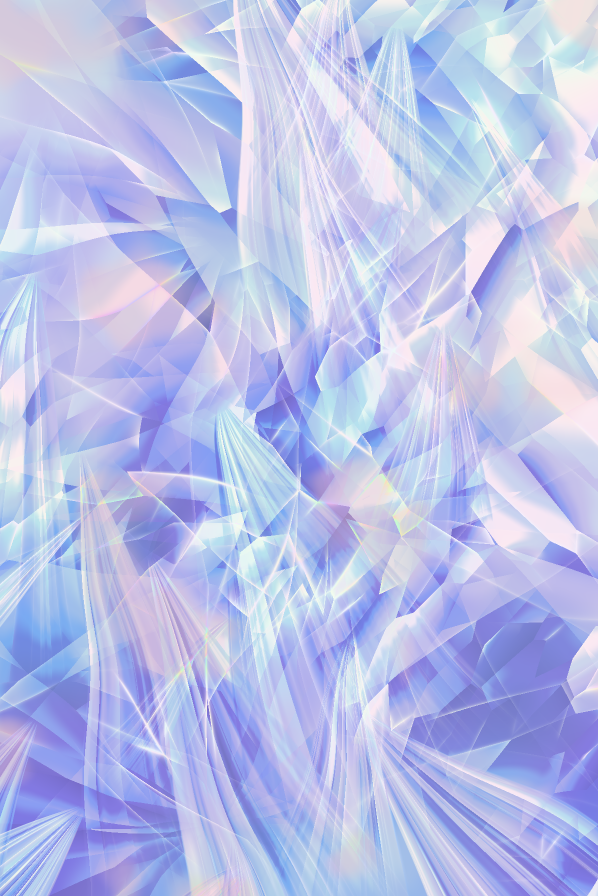
Reproduce this texture procedurally as a Shadertoy shader.

```glsl
// Crumpled holographic foil: pinched shards, fanned pleats and pastel glints.
const float TAU = 6.2831853;
const vec3 INDIGO = vec3(0.48, 0.51, 0.88);
const vec3 AZURE = vec3(0.52, 0.65, 0.94);
const vec3 PERIWINKLE = vec3(0.65, 0.71, 0.92);
const vec3 LAVENDER = vec3(0.73, 0.78, 0.92);
const vec3 ICE = vec3(0.76, 0.86, 0.93);
const vec3 PEARL = vec3(0.94, 0.94, 0.95);
const vec3 BLUSH = vec3(0.95, 0.78, 0.80);

float hash(vec2 p) {
    return fract(sin(dot(p, vec2(127.1, 311.7))) * 43758.5453);
}

vec2 hash2(vec2 p) {
    return vec2(hash(p), hash(p + 41.3));
}

float noise(vec2 p) {
    vec2 i = floor(p), f = fract(p);
    f = f * f * (3.0 - 2.0 * f);
    return mix(mix(hash(i), hash(i + vec2(1, 0)), f.x),
               mix(hash(i + vec2(0, 1)), hash(i + vec2(1, 1)), f.x), f.y);
}

float fbm(vec2 p) {
    return 0.55 * noise(p) + 0.3 * noise(p * 2.1 + 5.2) + 0.15 * noise(p * 4.3 + 9.7);
}

vec3 spectrum(float t) {
    return 0.5 + 0.5 * cos(TAU * (t + vec3(0.0, 0.33, 0.67)));
}

// Tone 0..1 to foil colour, dark folds to bright sheen
vec3 foilRamp(float t) {
    vec3 c = mix(INDIGO, AZURE, smoothstep(0.03, 0.15, t));
    c = mix(c, PERIWINKLE, smoothstep(0.15, 0.3, t));
    c = mix(c, LAVENDER, smoothstep(0.3, 0.5, t));
    c = mix(c, ICE, smoothstep(0.5, 0.7, t));
    return mix(c, PEARL, smoothstep(0.72, 0.9, t));
}

// Voronoi cell: offset to its centre, distance to its edge, random id
vec4 facet(vec2 q) {
    vec2 cell = floor(q), near = vec2(0.0), next = vec2(0.0);
    float d1 = 9.0, d2 = 9.0, id = 0.0;
    for (int j = -1; j <= 1; j++)
    for (int i = -1; i <= 1; i++) {
        vec2 g = cell + vec2(i, j);
        vec2 o = g + hash2(g) - q;
        float d = dot(o, o);
        if (d < d1) {
            d2 = d1; next = near;
            d1 = d; near = o; id = hash(g + 7.3);
        } else if (d < d2) {
            d2 = d; next = o;
        }
    }
    return vec4(near, (d2 - d1) / (2.0 * max(length(next - near), 0.01)), id);
}

// A film is (tone, spectral phase, glint); lay one facet on it, lit on one side
vec3 layFacet(vec3 film, vec4 s, float cover, float edge, float spark) {
    vec2 slope = vec2(cos(s.w * 40.0), sin(s.w * 40.0));
    float tone = s.w + 0.8 * dot(s.xy, slope);
    float lit = smoothstep(0.1, 0.8, dot(s.xy, slope) / (length(s.xy) + 0.001));
    film.x = mix(film.x, tone, cover * (0.25 + 0.65 * fract(s.w * 7.0)));
    film.y += 0.25 * cover * s.w;
    film.z += cover * spark * lit * exp(-edge / 0.0013);
    return film;
}

// Slender shards in log-polar space, shrinking towards a pinch point
vec3 addShards(vec3 film, vec2 p, vec2 pole, vec2 density, float seed) {
    vec2 d = p - pole;
    float r = length(d) + 0.004;
    vec4 s = facet(vec2(log(r) * density.x, atan(d.y, d.x) * density.y) + seed * 17.0);
    float cover = smoothstep(0.01, 0.07, r) * exp(-8.0 * r * r)
                * smoothstep(0.3, 0.55, noise(p * 4.0 + seed * 5.0));
    float spark = 1.8 * smoothstep(0.4, 0.75, noise(p * 9.0 + seed * 3.0));
    return layFacet(film, s, cover, s.z * r / density.y, spark);
}

// Straight pleats spreading from an apex, each a gradient with one crisp edge
vec3 addFan(vec3 film, vec2 p, vec2 apex, float heading, float spread, float reach, float seed) {
    vec2 d = p - apex, axis = vec2(cos(heading), sin(heading));
    float r = length(d);
    float a = atan(axis.x * d.y - axis.y * d.x, dot(axis, d));
    float cover = smoothstep(spread, spread - 0.01, abs(a)) * smoothstep(0.01, 0.05, r)
                * (1.0 - smoothstep(0.4 * reach, reach, r));
    float x = a * 18.0 + 1.3 * noise(vec2(a * 14.0, seed)) + seed * 31.0;
    float id = floor(x), f = x - id;
    float fold = mix(hash(vec2(id, 1.7)), hash(vec2(id, 6.2)), f);
    float fine = noise(vec2(x * 3.7, r * 3.0 + seed));
    float edge = min(f * r / 20.0, (spread - abs(a)) * r);
    float spark = smoothstep(0.3, 0.7, noise(p * 7.0 + seed));
    float ridge = pow(1.0 - abs(2.0 * fine - 1.0), 12.0);
    film.x = mix(film.x, 0.1 + 0.95 * fold + 0.5 * (fine - 0.5), 0.72 * cover);
    film.y += 0.3 * cover * fold;
    film.z += cover * spark * (1.5 * hash(vec2(id, 3.1)) * exp(-max(edge, 0.0) / 0.0016) + 0.55 * ridge);
    return film;
}

// Small slivers gathered in patches
vec3 addCrinkles(vec3 film, vec2 p, vec2 scale, float angle, float seed) {
    float c = cos(angle), s = sin(angle);
    vec4 f = facet(mat2(c, s, -s, c) * p * scale.x * vec2(1.0, scale.y) + seed);
    float patches = smoothstep(0.5, 0.66, fbm(p * 4.5 + seed) + 0.16 * (p.y - 0.5));
    float spark = 2.0 * smoothstep(0.4, 0.75, noise(p * 18.0 + seed));
    return layFacet(film, f, 0.75 * patches, f.z / (scale.x * scale.y), spark);
}

vec3 foil(vec2 p, float aspect) {
    vec2 w = p + 0.025 * (vec2(noise(p * 8.0), noise(p * 8.0 + 20.0)) - 0.5);
    vec3 film = vec3(0.45 + 2.2 * (fbm(p * 3.0 + 3.0) - 0.5), 1.6 * fbm(p * 2.5 + 11.0), 0.0);

    for (int i = 0; i < 6; i++) {
        float k = float(i);
        vec2 pole = vec2(aspect * hash(vec2(k, 2.7)), (k + 0.5) / 6.0);
        film = addShards(film, w, pole, vec2(0.8, 5.0), k + 1.0);
    }
    film = addCrinkles(film, w, vec2(7.0, 3.6), 0.8, 4.0);
    for (int i = 0; i < 22; i++) {
        float k = float(i);
        vec2 h = hash2(vec2(k, 8.1)), v = hash2(vec2(k, 5.4));
        vec2 apex = vec2(aspect * h.x, (k + h.y) / 19.0);
        float heading = -0.25 * TAU + 2.2 * (apex.x - 0.5 * aspect) + 1.5 * (v.x - 0.5);
        film = addFan(film, w, apex, heading, 0.1 + 0.28 * v.y, 0.22 + 0.35 * v.x, k);
    }
    film = addCrinkles(film, w, vec2(12.0, 3.0), 2.2, 13.0);

    // Tone to colour, then iridescence, warm streaks and glints
    float tone = 0.49 + 1.35 * (film.x - 0.5) + 0.3 * (p.y - 0.5);
    vec3 col = foilRamp(tone) * (1.0 + 0.3 * clamp(tone, -0.6, 0.0));
    col += (spectrum(film.y) - 0.5) * vec3(0.09, 0.07, 0.03);
    float warm = smoothstep(0.62, 0.74, fbm(w * 7.0 + 31.0));
    col = mix(col, BLUSH, 0.4 * warm);
    vec3 glint = mix(vec3(0.99), spectrum(film.y * 2.0), 0.06 + 0.2 * warm);
    return mix(col, glint, clamp(film.z, 0.0, 0.95));
}

void mainImage(out vec4 fragColor, in vec2 fragCoord) {
    // Four samples smooth the creases
    vec3 sum = vec3(0.0);
    for (int i = 0; i < 4; i++) {
        vec2 offset = 0.5 * vec2(i % 2, i / 2) - 0.25;
        sum += foil((fragCoord + offset) / iResolution.y, iResolution.x / iResolution.y);
    }
    fragColor = vec4(clamp(sum / 4.0, 0.0, 1.0), 1.0);
}
```
